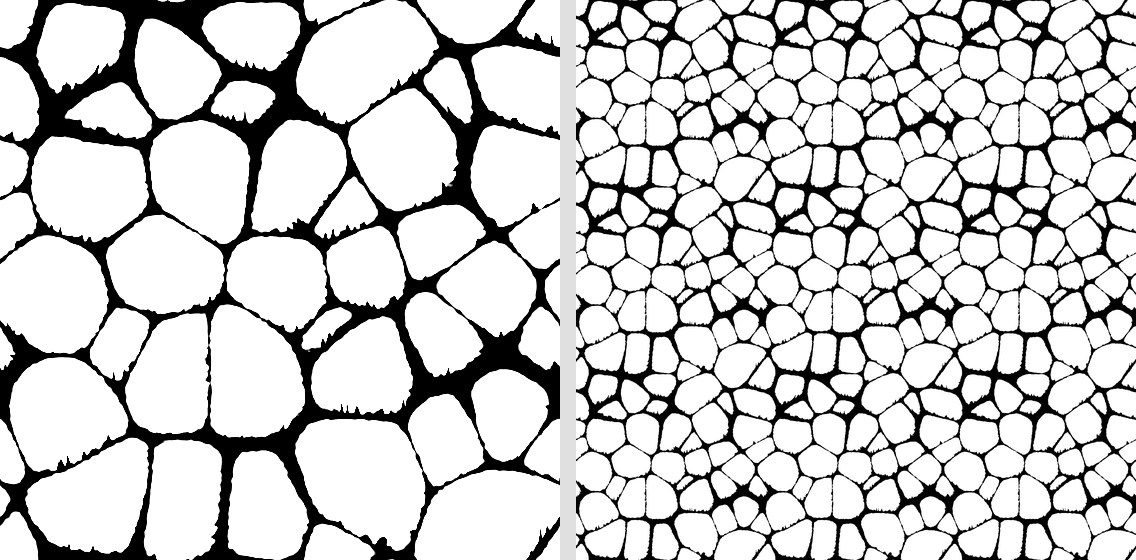
Left: one tile. Right: repeated 3 by 3.
A three.js fragment shader for this texture:

```glsl
// Dry stone wall mask: white rounded stones, black joints with ragged spikes.
// A wrapping, weighted Voronoi of large stones and pebbles gives edge distances;
// a soft minimum rounds the corners and directional noise frays the edges.

varying vec2 vUv;

const vec3 STONE_COLOR = vec3(1.0);
const vec3 JOINT_COLOR = vec3(0.0);
const float GRID = 5.0;             // stones per side, whole for tiling
const float STONE_JITTER = 0.72;
const float STONE_VARIATION = 0.12; // spread of stone sizes
const float PEBBLE_JITTER = 0.3;
const float PEBBLE_CHANCE = 0.5;
const float CORNER_ROUNDING = 0.0105;
const float JOINT_MIN = 0.0018;     // half widths of the joints
const float JOINT_MAX = 0.0125;
const float SPIKE_LENGTH = 0.019;
const vec2 SPIKE_SIDE = vec2(0.42, -0.91); // side of a stone that frays
const float ROUGHNESS = 0.0035;
const float WARP = 0.02;
const float EDGE_SOFTNESS = 0.0008;

float hash(vec2 p) {
  return fract(sin(dot(p, vec2(127.1, 311.7))) * 43758.5453);
}

// Value noise that wraps after freq lattice cells
float noise(vec2 uv, vec2 freq, float salt) {
  vec2 p = uv * freq;
  vec2 i = floor(p);
  vec2 f = fract(p);
  f = f * f * (3.0 - 2.0 * f);
  vec2 a = mod(i, freq) + salt;
  vec2 b = mod(i + 1.0, freq) + salt;
  return mix(mix(hash(a), hash(vec2(b.x, a.y)), f.x),
             mix(hash(vec2(a.x, b.y)), hash(b), f.x), f.y);
}

// Seed position in xy, size penalty in z; layer 0 is stones, 1 is pebbles
vec3 seedPoint(vec2 cell, float layer) {
  vec2 id = mod(cell, GRID) + layer * 17.0;
  vec2 offset = vec2(hash(id + 3.1), hash(id + 8.7)) - 0.5;
  float size = hash(id + 5.3);
  if (layer < 0.5) {
    return vec3(cell + 0.5 + STONE_JITTER * offset, STONE_VARIATION * size);
  }
  float penalty = hash(id + 12.9) < PEBBLE_CHANCE ? mix(0.12, 0.3, size) : 9.0;
  return vec3(cell + PEBBLE_JITTER * offset, penalty);
}

// Rounded distance to the stone edge in x, outward edge direction in yz
vec3 stoneEdge(vec2 uv) {
  vec2 p = uv * GRID;
  vec2 base = floor(p);
  vec3 owner = vec3(0.0);
  float best = 1e5;
  for (int layer = 0; layer < 2; layer++) {
    for (int y = -2; y <= 2; y++) {
      for (int x = -2; x <= 2; x++) {
        vec3 s = seedPoint(base + vec2(float(x), float(y)), float(layer));
        float cost = dot(p - s.xy, p - s.xy) + s.z;
        if (cost < best) {
          best = cost;
          owner = s;
        }
      }
    }
  }

  // Exponential soft minimum over all bisectors
  float total = 1e-20;
  vec2 outward = vec2(0.0);
  for (int layer = 0; layer < 2; layer++) {
    for (int y = -2; y <= 2; y++) {
      for (int x = -2; x <= 2; x++) {
        vec3 s = seedPoint(base + vec2(float(x), float(y)), float(layer));
        vec2 across = s.xy - owner.xy;
        float span = length(across);
        if (span > 0.001) {
          float cost = dot(p - s.xy, p - s.xy) + s.z;
          float d = (cost - best) / (2.0 * span * GRID);
          float weight = exp(-d / CORNER_ROUNDING);
          total += weight;
          outward += weight * across / span;
        }
      }
    }
  }
  return vec3(-CORNER_ROUNDING * log(total), outward / total);
}

void main() {
  // Bend the straight cell borders
  vec2 bend = vec2(noise(vUv, vec2(7.0), 21.0), noise(vUv, vec2(7.0), 43.0));
  vec3 edge = stoneEdge(vUv + WARP * (bend - 0.5));

  // Joints swell and thin out across the wall
  float swell = smoothstep(0.1, 0.9, noise(vUv, vec2(6.0), 65.0));
  float width = mix(JOINT_MIN, JOINT_MAX, swell * swell);

  // Spikes grow upright from level joints and sideways from steep ones
  vec2 lean = vUv + 0.02 * (noise(vUv, vec2(19.0), 87.0) - 0.5);
  float upright = pow(noise(lean, vec2(165.0, 32.0), 9.0), 3.0);
  float sideways = 0.6 * pow(noise(lean, vec2(45.0, 150.0), 31.0), 3.0);
  float level = smoothstep(0.3, 0.7, abs(edge.z));
  float frayed = smoothstep(-0.1, 0.7, dot(edge.yz, SPIKE_SIDE));
  float patchy = mix(0.2, 1.0, smoothstep(0.25, 0.65, noise(vUv, vec2(13.0), 53.0)));
  float spikes = SPIKE_LENGTH * frayed * patchy * mix(sideways, upright, level);

  float grain = ROUGHNESS * (noise(vUv, vec2(120.0), 75.0) - 0.5);
  float inside = edge.x - width - spikes - grain;
  float stone = smoothstep(-EDGE_SOFTNESS, EDGE_SOFTNESS, inside);
  gl_FragColor = vec4(mix(JOINT_COLOR, STONE_COLOR, stone), 1.0);
}
```
